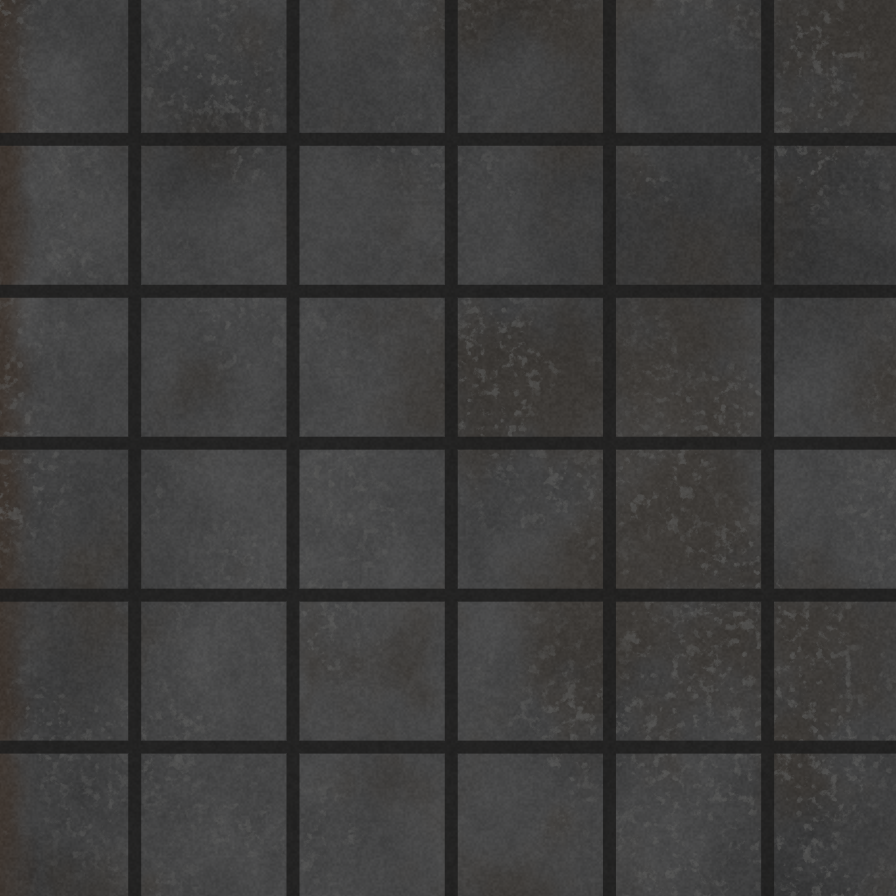
Write a WebGL 2 fragment shader that draws this texture.

```glsl
#version 300 es
precision highp float;

uniform vec2 u_resolution;
out vec4 fragColor;

// Grid: first joint centre, spacing and joint width in canvas units
const vec2 FIRST_JOINT = vec2(0.1504, 0.1662);
const vec2 PITCH = vec2(0.1766, 0.1696);
const float LAST_JOINT = 4.0;
const float JOINT_WIDTH = 0.0145;

// Colours
const vec3 CONCRETE = vec3(0.250, 0.251, 0.253);
const vec3 RUST = vec3(0.226, 0.212, 0.197);
const vec3 EDGE_RUST = vec3(0.235, 0.195, 0.165);
const vec3 FLAKE = vec3(0.345, 0.345, 0.340);
const vec3 GROUT = vec3(0.136, 0.135, 0.134);

// Wear
const float CLOUD_STRENGTH = 0.12;
const float GRAIN_STRENGTH = 0.055;
const float GRAIN_SCALE = 430.0;
const float FLAKE_SCALE = 130.0;
const float FLAKE_STRENGTH = 0.65;
const float TILE_VARIATION = 0.012;

float hash(vec2 p) {
    uvec2 q = uvec2(ivec2(floor(p))) * uvec2(1597334673u, 3812015801u);
    uint n = (q.x ^ q.y) * 1597334673u;
    n = (n ^ (n >> 15)) * 2246822519u;
    n ^= n >> 13;
    return float(n >> 8) / 16777216.0;
}

float noise(vec2 p) {
    vec2 i = floor(p);
    vec2 f = fract(p);
    f = f * f * (3.0 - 2.0 * f);
    return mix(mix(hash(i), hash(i + vec2(1, 0)), f.x),
               mix(hash(i + vec2(0, 1)), hash(i + vec2(1, 1)), f.x), f.y);
}

float fbm(vec2 p) {
    float sum = 0.0;
    float amplitude = 0.5;
    for (int i = 0; i < 5; i++) {
        sum += amplitude * noise(p);
        p = mat2(1.6, 1.2, -1.2, 1.6) * p + 17.3;
        amplitude *= 0.5;
    }
    return sum / 0.97;
}

// Soft round region around a centre
float region(vec2 p, vec2 centre, vec2 radius) {
    vec2 d = (p - centre) / radius;
    return exp(-dot(d, d));
}

// Coverage of the joints, kept to the counted lines on each axis
float jointMask(vec2 p, float pixel) {
    vec2 index = clamp(round((p - FIRST_JOINT) / PITCH), 0.0, LAST_JOINT);
    vec2 d = abs(p - FIRST_JOINT - index * PITCH) - 0.5 * JOINT_WIDTH;
    return 1.0 - smoothstep(-0.6 * pixel, 0.6 * pixel, min(d.x, d.y));
}

void main() {
    vec2 uv = gl_FragCoord.xy / u_resolution;
    float pixel = 1.0 / min(u_resolution.x, u_resolution.y);

    // Clouded concrete, continuous across the tiles, with a slight tone per tile
    float cloud = fbm(uv * 6.0 + 3.7);
    float mottle = fbm(uv * vec2(32.0, 24.0) + 41.0);
    float tone = hash(floor((uv - FIRST_JOINT) / PITCH) + 20.0) - 0.5;
    vec3 color = CONCRETE + CLOUD_STRENGTH * (cloud - 0.5) + TILE_VARIATION * tone;
    color += 0.045 * (mottle - 0.5);
    color += 0.018 * region(uv, vec2(0.34, 0.48), vec2(0.22, 0.42));
    color -= 0.020 * region(uv, vec2(0.08, 0.30), vec2(0.10, 0.20));

    // Brown stains, strongest right of the centre and in the upper right corner
    float stainArea = region(uv, vec2(0.70, 0.42), vec2(0.20, 0.28))
                    + 0.75 * region(uv, vec2(0.97, 0.96), vec2(0.16, 0.18))
                    + 0.45 * region(uv, vec2(0.61, 0.78), vec2(0.12, 0.20));
    float stainNoise = fbm(uv * vec2(9.0, 7.0) + 71.0) + 0.35 * (mottle - 0.5);
    float stain = smoothstep(0.50, 0.92, stainNoise + 0.40 * stainArea);
    color = mix(color, RUST + 0.5 * CLOUD_STRENGTH * (cloud - 0.5), 0.85 * stain);

    // Rusty left border with a ragged edge
    float border = 1.0 - smoothstep(0.0, 0.045, uv.x + 0.035 * (mottle - 0.5));
    color = mix(color, EDGE_RUST, 0.75 * border);

    // Pale flakes in worn patches
    float wornArea = region(uv, vec2(0.80, 0.22), vec2(0.18, 0.30))
                   + 0.8 * region(uv, vec2(0.56, 0.58), vec2(0.08, 0.09))
                   + 0.8 * region(uv, vec2(0.04, 0.65), vec2(0.05, 0.50))
                   + 0.7 * region(uv, vec2(0.94, 0.75), vec2(0.12, 0.16));
    float worn = smoothstep(0.38, 0.85, fbm(uv * 11.0 + 9.0) + 0.3 * wornArea);
    float chips = fbm(uv * FLAKE_SCALE + 5.0);
    float flakes = smoothstep(0.55, 0.76, chips) * worn;
    color = mix(color, FLAKE, FLAKE_STRENGTH * flakes);

    // Dark joints that let a trace of the wear through
    vec3 grout = GROUT + 0.10 * (color - CONCRETE);
    float joint = jointMask(uv, pixel);
    color = mix(color, grout, joint);

    // Fine grain, weaker in the joints
    float grain = 0.6 * noise(uv * GRAIN_SCALE) + 0.4 * noise(uv * GRAIN_SCALE * 0.53 + 31.0) - 0.5;
    color += GRAIN_STRENGTH * grain * mix(1.0, 0.6, joint);

    fragColor = vec4(color, 1.0);
}
```
